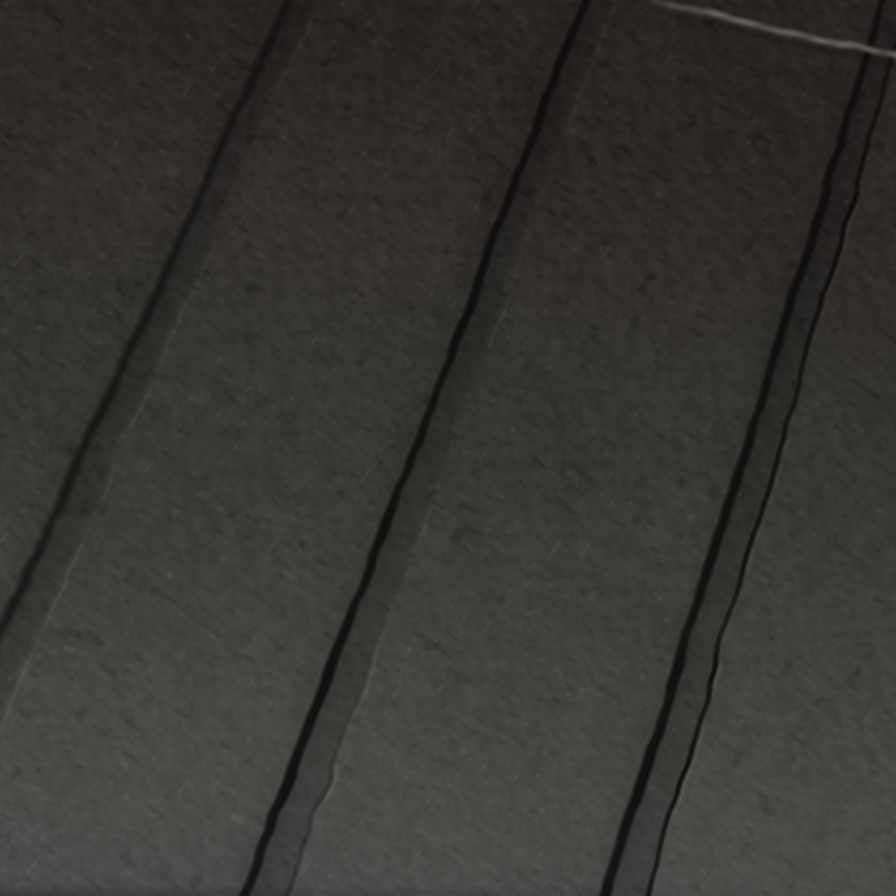
Reproduce this texture procedurally as a Shadertoy shader.

```glsl
// Dark worn metal plates divided by slanted double grooves, with a pale scratch
#define SEAM_COUNT 3
#define FIRST_SEAM vec2(-0.135, 0.322)   // x at bottom and top edge
#define SEAM_SPACING vec2(0.406, 0.332)  // spacing at bottom and top edge
#define GROOVE_WIDTH vec2(0.046, 0.028)  // width at bottom and top edge
#define SEAM_HALF_WIDTH vec2(0.0062, 0.0042)
#define GRAIN_AMOUNT 0.055
#define BLOTCH_AMOUNT 0.035
#define LOW_COLOR vec3(0.305, 0.307, 0.297)
#define MID_COLOR vec3(0.222, 0.217, 0.203)
#define HIGH_COLOR vec3(0.163, 0.148, 0.142)
#define SEAM_COLOR vec3(0.055, 0.048, 0.046)
#define SCRATCH_COLOR vec3(0.42, 0.40, 0.38)

float hash(vec2 p) {
    return fract(sin(dot(p, vec2(127.1, 311.7))) * 43758.5453);
}

float noise(vec2 p) {
    vec2 cell = floor(p), f = fract(p);
    f = f * f * (3.0 - 2.0 * f);
    return mix(mix(hash(cell), hash(cell + vec2(1, 0)), f.x),
               mix(hash(cell + vec2(0, 1)), hash(cell + vec2(1, 1)), f.x), f.y);
}

float fbm(vec2 p) {
    float sum = 0.0, amp = 0.5;
    for (int i = 0; i < 4; i++) {
        sum += amp * noise(p);
        p = mat2(1.6, 1.2, -1.2, 1.6) * p + 7.3;
        amp *= 0.5;
    }
    return sum;
}

float stroke(float d, float halfWidth, float soft) {
    return 1.0 - smoothstep(halfWidth - soft, halfWidth + soft, abs(d));
}

// Interpolates a (bottom, top) pair at height y
float along(vec2 ends, float y) {
    return mix(ends.x, ends.y, y);
}

// Light falloff, blotches and fine slanted grain
vec3 plateSurface(vec2 uv) {
    float t = uv.y + 0.12 * (uv.x - 0.5);
    vec3 color = mix(LOW_COLOR, MID_COLOR, smoothstep(-0.05, 0.55, t));
    color = mix(color, HIGH_COLOR, smoothstep(0.4, 1.05, t));
    vec2 slanted = mat2(0.8, 0.6, -0.6, 0.8) * uv;
    float grain = 0.6 * noise(slanted * vec2(85.0, 150.0)) + 0.4 * noise(uv * 210.0) - 0.5;
    float pits = smoothstep(0.78, 0.95, noise(slanted * vec2(60.0, 95.0) + 31.0));
    float flecks = smoothstep(0.86, 1.0, noise(slanted * vec2(110.0, 75.0) + 67.0));
    color += GRAIN_AMOUNT * grain + BLOTCH_AMOUNT * (fbm(uv * 5.0) - 0.47);
    return color - 0.025 * pits + 0.035 * flecks;
}

// Dark seam, recessed strip and a second edge with a broken bright rim
vec3 addGroove(vec3 color, vec2 uv, float index, float pixel) {
    float wobble = 0.005 * (noise(vec2(uv.y * 14.0, index * 9.0)) - 0.5)
                 + 0.003 * (noise(vec2(uv.y * 55.0, index * 5.0)) - 0.5);
    float d = uv.x - along(FIRST_SEAM + index * SEAM_SPACING, uv.y) + wobble;
    float width = along(GROOVE_WIDTH, uv.y);
    float edge = d - width + 0.004 * (noise(vec2(uv.y * 32.0, index + 40.0)) - 0.5);
    float wear = noise(vec2(uv.y * 24.0, index * 3.0 + 11.0));

    // Recess and the soft shade around it
    float strip = smoothstep(-0.004, 0.004, d) * (1.0 - smoothstep(-0.007, 0.007, edge));
    color *= 1.0 - 0.14 * strip;
    color *= 1.0 - 0.16 * exp(-abs(d) / 0.018);

    // Second edge is crisper toward the right and the bottom
    float crisp = smoothstep(0.0, 0.5, index * 0.6 - 0.35 - uv.y * 0.5);
    float thin = stroke(edge, 0.0028, 0.002 + pixel);
    color = mix(color, SEAM_COLOR, thin * crisp * (0.65 + 0.35 * wear));
    float rim = stroke(edge - 0.006, 0.0016, 0.0025 + pixel);
    color += 0.07 * rim * smoothstep(0.35, 0.85, wear) * (1.0 - 0.7 * uv.y);

    // Main seam is softer on the leftmost groove
    float clear = min(index, 1.0);
    float halfWidth = along(SEAM_HALF_WIDTH, uv.y) * (0.85 + 0.3 * wear);
    float seam = stroke(d, halfWidth, mix(0.005, 0.0028, clear) + pixel);
    float depth = mix(0.65, 0.93, clear) * (0.85 + 0.15 * wear);
    color += 0.018 * stroke(d + halfWidth + 0.005, 0.001, 0.003 + pixel) * wear;
    return mix(color, SEAM_COLOR, seam * depth);
}

// Pale scratch crossing the upper right corner
vec3 addScratch(vec3 color, vec2 uv, float pixel) {
    float run = uv.x - 0.723;
    float d = uv.y - (1.002 - 0.235 * run) + 0.005 * (noise(vec2(uv.x * 45.0, 3.0)) - 0.5);
    float broken = 0.45 + 0.55 * noise(vec2(uv.x * 70.0, uv.y * 90.0));
    float mask = stroke(d, 0.0035, 0.003 + pixel) * smoothstep(-0.01, 0.04, run);
    color *= 1.0 - 0.2 * stroke(d + 0.011, 0.002, 0.005) * step(0.0, run);
    return mix(color, SCRATCH_COLOR, mask * broken);
}

void mainImage(out vec4 fragColor, in vec2 fragCoord) {
    vec2 uv = fragCoord / iResolution.xy;
    float pixel = 0.5 / iResolution.y;
    vec3 color = plateSurface(uv);
    for (int i = 0; i < SEAM_COUNT; i++) {
        color = addGroove(color, uv, float(i), pixel);
    }
    color = addScratch(color, uv, pixel);
    color *= 1.0 - 0.2 * (1.0 - smoothstep(0.0, 0.015, uv.y)) * (1.0 - uv.x);
    fragColor = vec4(clamp(color, 0.0, 1.0), 1.0);
}
```
